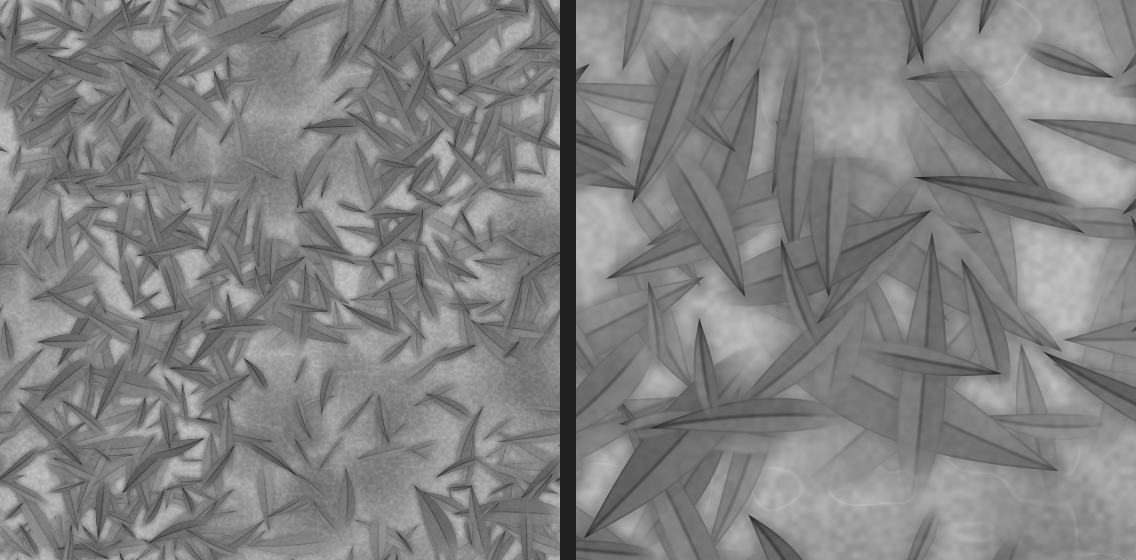
Left, the full canvas; right, a detail of the centre.
Write a WebGL 1 fragment shader that draws this texture.

```glsl
precision highp float;
uniform vec2 u_resolution;

const int LAYERS = 9;            // leaf layers, deepest first
const float COARSE_GRID = 8.0;   // cells across in the layers of large leaves
const float GRID_STEP = 3.0;     // extra cells in the finer layers
const float BUBBLES = 5.0;       // ground bubbles across
const float CLUSTERS = 4.0;      // thickets across
const float SPARSE = 0.15;       // chance of a leaf per cell in clearings
const float DENSE = 0.82;        // chance of a leaf per cell in thickets
const float MIST = 0.05;         // veil of ground tone over each deeper layer
const float HALO = 0.012;        // reach of the soft shadow
const float HALO_TONE = 0.36;
const float HALO_DARK = 0.36;
const float BUBBLE_TONE = 0.47;
const float RIM_TONE = 0.59;
const float GAP_TONE = 0.75;
const float BASE_TONE = 0.47;
const float TIP_TONE = 0.40;
const float VEIN_DARK = 0.13;
const float EDGE_DARK = 0.12;
const float GRAIN = 0.07;

vec4 hash4(vec3 k) {
  vec4 q = fract(k.xyzx * vec4(0.1031, 0.1030, 0.0973, 0.1099));
  q += dot(q, q.wzxy + 33.33);
  return fract((q.xxyz + q.yzzw) * q.zywx);
}

// Value noise that wraps after n cells
float noise(vec2 uv, float n, float seed) {
  vec2 p = uv * n;
  vec2 i = floor(p);
  vec2 f = p - i;
  f = f * f * (3.0 - 2.0 * f);
  float a = hash4(vec3(mod(i, n), seed)).x;
  float b = hash4(vec3(mod(i + vec2(1.0, 0.0), n), seed)).x;
  float c = hash4(vec3(mod(i + vec2(0.0, 1.0), n), seed)).x;
  float d = hash4(vec3(mod(i + 1.0, n), seed)).x;
  return mix(mix(a, b, f.x), mix(c, d, f.x), f.y);
}

float thicket(vec2 uv) {
  float v = 0.65 * noise(uv, CLUSTERS, 3.0) + 0.35 * noise(uv, 2.0 * CLUSTERS, 4.0);
  return smoothstep(0.22, 0.60, v);
}

// Dark-centred bubbles with pale borders, wrinkles and grain
float ground(vec2 uv) {
  vec2 warp = vec2(noise(uv, 12.0, 5.0), noise(uv, 12.0, 6.0)) - 0.5;
  vec2 p = uv * BUBBLES + 0.25 * warp;
  vec2 home = floor(p);
  float nearest = 9.0, second = 9.0;
  for (int j = -1; j <= 1; j++) {
    for (int i = -1; i <= 1; i++) {
      vec2 cell = home + vec2(float(i), float(j));
      vec2 centre = cell + 0.15 + 0.7 * hash4(vec3(mod(cell, BUBBLES), 7.0)).xy;
      float d = length(p - centre);
      second = min(second, max(nearest, d));
      nearest = min(nearest, d);
    }
  }
  float tone = mix(BUBBLE_TONE, RIM_TONE, smoothstep(0.08, 0.62, nearest));
  tone += 0.05 * (1.0 - smoothstep(0.0, 0.22, second - nearest));
  tone = mix(tone, GAP_TONE, 0.75 * thicket(uv));
  float crease = 0.65 * noise(uv, 14.0, 8.0) + 0.35 * noise(uv, 40.0, 9.0);
  tone += 0.04 * (1.0 - smoothstep(0.0, 0.018, abs(crease - 0.5)));
  tone += 0.03 * (noise(uv, 24.0, 10.0) - 0.5);
  return tone + GRAIN * (noise(uv, 220.0, 11.0) - 0.5);
}

// Lays one leaf over the tone below; p is relative to its centre
float addLeaf(float below, vec2 p, float halfLength, vec4 look, float depth) {
  float angle = 6.2832 * look.x;
  vec2 axis = vec2(cos(angle), sin(angle));
  float x = dot(p, axis);
  float t = x / halfLength;
  float y = dot(p, vec2(-axis.y, axis.x)) - 0.22 * (look.y - 0.5) * halfLength * (t * t - 0.3);
  float s = clamp(0.5 + 0.5 * t, 0.0, 1.0);
  float width = halfLength * mix(0.13, 0.25, look.z);
  float outline = width * 4.0 * s * (1.0 - s) * (1.3 - 0.6 * s);
  float side = abs(y) - outline;
  float beyond = max(abs(x) - halfLength, 0.0);
  float d = beyond > 0.0 ? length(vec2(max(side, 0.0), beyond)) : side;

  // The base sinks softly into the ground, the tip stands out crisply
  float rise = smoothstep(0.0, 0.36, s);
  float soft = mix(0.004, 0.0008, rise);
  soft = max(soft, 1.0 / u_resolution.y);
  float cover = (1.0 - smoothstep(-0.5 * soft, 0.5 * soft, d)) * rise;
  float halo = 1.0 - smoothstep(0.0, HALO, d);
  below = mix(below, min(below, HALO_TONE), HALO_DARK * halo * halo * rise);

  // Halves tilt apart along a sharp vein; the rims are dark
  float vein = 1.0 - smoothstep(0.0, 0.002, abs(y));
  float fold = 1.0 - smoothstep(0.0, 0.8, abs(y) / width);
  float edge = smoothstep(-0.002, 0.0, d);
  float tone = mix(BASE_TONE, TIP_TONE, s) + 0.06 * (1.0 - depth);
  tone += 0.08 * (look.w - 0.5) + 0.03 * clamp(y / 0.0012, -1.0, 1.0);
  tone -= VEIN_DARK * vein * (0.3 + 0.7 * rise) + 0.01 * fold;
  tone -= EDGE_DARK * edge * s;
  return mix(below, tone, cover);
}

void main() {
  vec2 uv = gl_FragCoord.xy / u_resolution;
  float bare = ground(uv);
  float tone = bare;
  for (int layer = 0; layer < LAYERS; layer++) {
    float id = float(layer);
    float grid = COARSE_GRID + GRID_STEP * mod(id, 3.0);
    float depth = id / float(LAYERS - 1);
    vec2 home = floor(uv * grid);
    tone = mix(tone, bare, MIST);
    for (int j = -1; j <= 1; j++) {
      for (int i = -1; i <= 1; i++) {
        vec2 cell = home + vec2(float(i), float(j));
        vec4 place = hash4(vec3(mod(cell, grid), 20.0 + id));
        vec4 look = hash4(vec3(mod(cell, grid), 50.0 + id));
        vec2 centre = (cell + 0.15 + 0.7 * place.xy) / grid;
        float halfLength = mix(0.30, 0.92, place.z) / grid;
        if (place.w < mix(SPARSE, DENSE, thicket(centre)))
          tone = addLeaf(tone, uv - centre, halfLength, look, depth);
      }
    }
  }
  tone += 0.5 * GRAIN * (noise(uv, 256.0, 12.0) - 0.5);
  gl_FragColor = vec4(vec3(clamp(tone, 0.0, 1.0)), 1.0);
}
```
